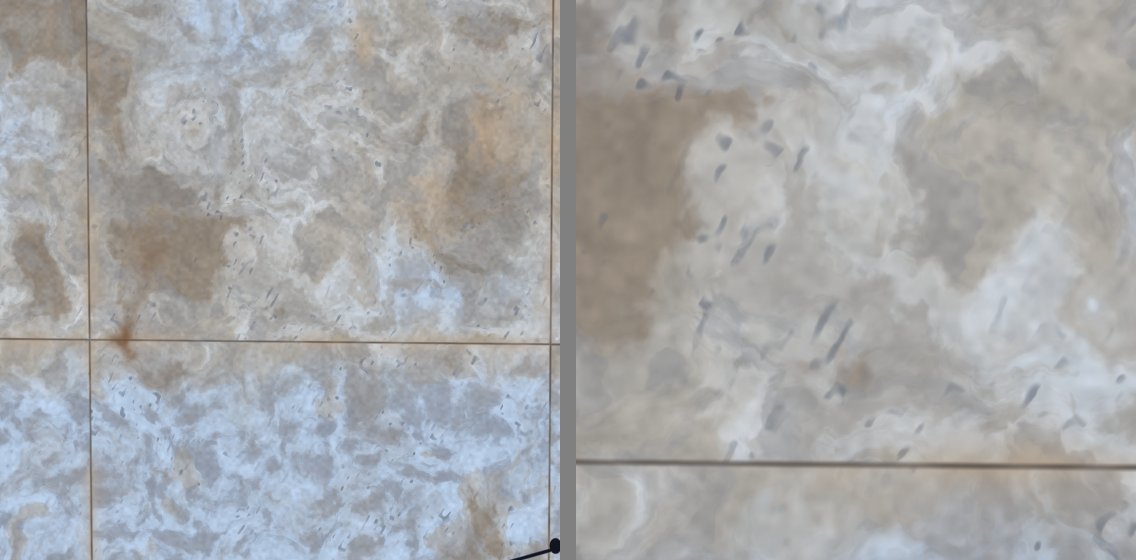
Left, the full canvas; right, a detail of the centre.
Write a WebGL 2 fragment shader that draws this texture.

```glsl
#version 300 es
precision highp float;
// Weathered marble slabs in a wide grid with thin, slightly skewed dark joints.
// Warped value noise shapes clouds, brown stains and small flecks; broad soft
// patches steer where the stone turns cool or stained.

uniform vec2 u_resolution;
out vec4 fragColor;

const vec2 JOINT_ORIGIN = vec2(0.164, 0.395);
const vec2 SLAB_SIZE = vec2(0.816, 0.83);
const float SLAB_FLARE = 0.018;   // slabs widen upwards
const float JOINT_TILT = 0.010;
const float JOINT_HALF_WIDTH = 0.0016;
const float JOINT_SOFTNESS = 0.0016;
const float WARP = 0.14;

const vec3 PALE = vec3(0.76, 0.765, 0.765);
const vec3 WARM_GREY = vec3(0.67, 0.655, 0.63);
const vec3 COOL_GREY = vec3(0.58, 0.585, 0.60);
const vec3 BLUE = vec3(0.67, 0.755, 0.86);
const vec3 SLATE = vec3(0.59, 0.64, 0.72);
const vec3 BROWN = vec3(0.54, 0.49, 0.435);
const vec3 OCHRE = vec3(0.73, 0.63, 0.52);
const vec3 RUST = vec3(0.45, 0.30, 0.18);
const vec3 FLECK = vec3(0.38, 0.41, 0.46);
const vec3 JOINT = vec3(0.36, 0.33, 0.31);
const vec3 CABLE = vec3(0.07, 0.08, 0.12);

float hash(vec2 p) {
  vec3 q = fract(p.xyx * 0.1031);
  q += dot(q, q.yzx + 33.33);
  return fract((q.x + q.y) * q.z);
}

float noise(vec2 p) {
  vec2 i = floor(p), f = fract(p);
  f = f * f * (3.0 - 2.0 * f);
  return mix(mix(hash(i), hash(i + vec2(1, 0)), f.x),
             mix(hash(i + vec2(0, 1)), hash(i + vec2(1, 1)), f.x), f.y);
}

float fbm(vec2 p) {
  float sum = 0.0, gain = 0.5;
  for (int i = 0; i < 6; i++) {
    sum += gain * noise(p);
    p = mat2(1.6, 1.2, -1.2, 1.6) * p + 7.3;
    gain *= 0.53;
  }
  return sum;
}

// Soft elliptical weight, 1 at the centre
float patchAt(vec2 p, vec2 centre, vec2 radius) {
  vec2 d = (p - centre) / radius;
  return exp(-dot(d, d));
}

float segment(vec2 p, vec2 a, vec2 b) {
  vec2 ab = b - a;
  return length(p - a - ab * clamp(dot(p - a, ab) / dot(ab, ab), 0.0, 1.0));
}

vec3 marble(vec2 p, vec2 slab) {
  vec2 s = p + 3.7 * hash(slab + 11.0) + 20.0;
  vec2 warp = vec2(fbm(s * 9.0), fbm(s * 9.0 + 31.0)) - 0.5;
  vec2 q = p + WARP * warp;
  float cloud = fbm(s * 10.0 + 2.0 * warp);
  float detail = fbm(s * 32.0 + 3.0 * warp);

  // Cool lower course, top centre and right-hand pocket
  float cool = smoothstep(0.42, 0.27, q.y)
    + 0.85 * patchAt(q, vec2(0.40, 0.98), vec2(0.2, 0.15))
    + 0.80 * patchAt(q, vec2(0.80, 0.50), vec2(0.14, 0.07))
    + 0.50 * patchAt(q, vec2(0.02, 0.78), vec2(0.1, 0.15));
  cool = clamp(cool + 1.1 * (cloud - 0.48) + 0.5 * (detail - 0.5), 0.0, 1.0);

  // Straight tonal breaks crossing the slabs
  float rightBreak = smoothstep(-0.01, 0.015, p.x - 0.61 - 0.23 * (1.0 - p.y))
    * smoothstep(0.5, 0.66, p.y);
  float lowBreak = smoothstep(-0.01, 0.02, p.y - 0.25 - 0.33 * (p.x - 0.6))
    * smoothstep(0.4, 0.36, p.y) * smoothstep(0.5, 0.65, p.x);

  float stain = 0.70 * patchAt(q, vec2(0.20, 0.83), vec2(0.09, 0.20))
    + 0.90 * patchAt(q, vec2(0.30, 0.55), vec2(0.11, 0.11))
    + 0.65 * patchAt(q, vec2(0.04, 0.97), vec2(0.11, 0.08))
    + 0.75 * patchAt(q, vec2(0.05, 0.49), vec2(0.05, 0.10))
    + 0.40 * patchAt(q, vec2(0.83, 0.73), vec2(0.16, 0.18))
    + 0.42 * patchAt(q, vec2(0.34, 0.34), vec2(0.22, 0.05))
    + 0.45 * patchAt(q, vec2(0.88, 0.09), vec2(0.06, 0.09))
    + 0.12 * rightBreak + 0.2 * lowBreak + 1.4 * (cloud - 0.5);

  vec3 c = mix(WARM_GREY, PALE, smoothstep(0.36, 0.54, cloud));
  c = mix(c, mix(SLATE, BLUE, smoothstep(0.36, 0.56, detail)), cool * 0.9);
  c = mix(c, WARM_GREY * 0.95, 0.6 * smoothstep(0.18, 0.3, stain));
  c = mix(c, BROWN, 0.8 * smoothstep(0.36, 0.66, stain));
  c = mix(c, OCHRE, 0.4 * rightBreak * smoothstep(0.48, 0.65, fbm(s * 6.0 + 9.0)));

  // Grey mottling and fine grain
  float mottle = fbm(s * 20.0 + 5.0 * warp + 13.0);
  c = mix(c, COOL_GREY, 0.5 * smoothstep(0.52, 0.66, mottle) * (1.0 - 0.5 * cool));
  c *= 1.0 + 0.26 * (detail - 0.5) + 0.09 * (noise(s * 150.0) - 0.5);

  // Small slanted flecks gathered in loose clusters
  float cluster = smoothstep(0.45, 0.7, fbm(s * 11.0 + 40.0));
  vec2 slanted = mat2(130.0, 45.0, -75.0, 75.0) * (s + 0.03 * warp);
  float fleck = smoothstep(0.7, 0.95, noise(slanted)) * smoothstep(0.4, 0.6, detail);
  return mix(c, FLECK, 0.6 * fleck * (0.2 + 0.8 * cluster));
}

void main() {
  vec2 p = gl_FragCoord.xy / u_resolution;
  float pixel = 1.0 / min(u_resolution.x, u_resolution.y);

  // Slab grid and distance to its joints
  vec2 size = SLAB_SIZE + vec2(SLAB_FLARE * p.y, 0.0);
  vec2 grid = (p - JOINT_ORIGIN + JOINT_TILT * p.yx) / size;
  vec2 gap = abs(grid - round(grid)) * size;
  vec3 color = marble(p, floor(grid));

  // Ochre seepage by the joints, rust where water gathers
  float edge = min(gap.x, gap.y);
  float seep = exp(-edge / 0.012) * smoothstep(0.4, 0.65, fbm(p * 8.0 + 3.0));
  color = mix(color, OCHRE, 0.6 * seep);
  vec2 drip = p + 0.06 * (vec2(fbm(p * 25.0), fbm(p * 25.0 + 8.0)) - 0.5);
  float rust = patchAt(drip, vec2(0.228, 0.392), vec2(0.018, 0.03))
    + 0.35 * patchAt(drip, vec2(0.265, 0.54), vec2(0.025, 0.05));
  color = mix(color, RUST, 0.75 * min(rust, 1.0));

  float soft = max(pixel, JOINT_SOFTNESS);
  float line = smoothstep(soft, -soft, edge - JOINT_HALF_WIDTH);
  color = mix(color, JOINT, line * mix(0.55, 1.0, noise(p * 45.0)));

  // Dark cable and clip in the lower corner
  float cable = min(segment(p, vec2(0.90, -0.006), vec2(0.985, 0.018)) - 0.003,
                    length((p - vec2(0.992, 0.025)) * vec2(1.3, 1.0)) - 0.014);
  color = mix(color, CABLE, smoothstep(pixel, -pixel, cable));
  fragColor = vec4(color, 1.0);
}
```
